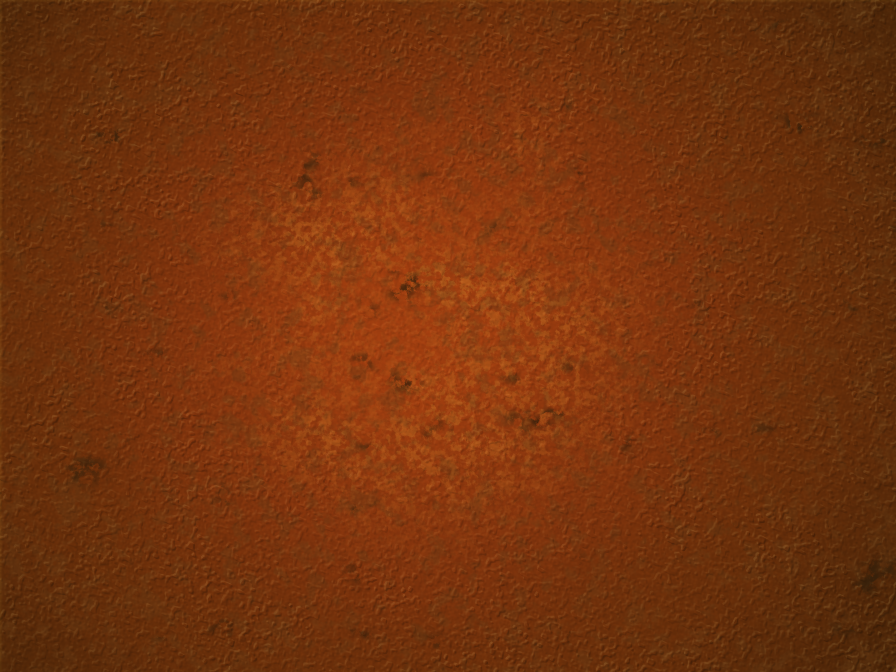
This texture is drawn by a WebGL 1 fragment shader. Its source:

```glsl
precision highp float;
// Rough rust-orange plaster: a warm off-centre glow fades to brown corners.
// Embossed, rotated noise makes sparse olive flecks, finer noise the ochre
// stains, and ragged clusters of dark pits are scattered over the surface.

uniform vec2 u_resolution;

float hash(vec2 p) {
  return fract(sin(dot(p, vec2(127.1, 311.7))) * 43758.545);
}

float noise(vec2 p) {
  vec2 cell = floor(p);
  vec2 f = fract(p);
  f = f * f * (3.0 - 2.0 * f);
  float low = mix(hash(cell), hash(cell + vec2(1.0, 0.0)), f.x);
  float high = mix(hash(cell + vec2(0.0, 1.0)), hash(cell + vec2(1.0)), f.x);
  return mix(low, high, f.y);
}

vec2 turn(vec2 p, float angle) {
  float c = cos(angle);
  float s = sin(angle);
  return vec2(c * p.x - s * p.y, s * p.x + c * p.y);
}

float fbm(vec2 p) {
  float sum = 0.0;
  float gain = 0.5;
  for (int i = 0; i < 5; i++) {
    sum += gain * noise(p);
    p = turn(p, 0.64) * 2.0 + 17.3;
    gain *= 0.5;
  }
  return sum;
}

float blob(vec2 p, vec2 center, vec2 size) {
  vec2 d = (p - center) / size;
  return exp(-dot(d, d));
}

// Small bumps from two crossed noise layers, over grit and coarser lumps.
float surfaceHeight(vec2 p) {
  float mixed = 0.5 * noise(turn(p, 0.6) * 150.0);
  mixed += 0.5 * noise(turn(p, 1.9) * 205.0 + 7.0);
  float bumps = smoothstep(0.46, 0.78, mixed);
  float grit = noise(turn(p, 1.1) * 270.0 + 31.0);
  return 0.8 * bumps + 0.35 * grit + 1.0 * fbm(p * 34.0);
}

// Small random pits, one candidate in each grid cell.
float scatteredPits(vec2 p, float cells) {
  vec2 cell = floor(p * cells);
  vec2 local = fract(p * cells);
  vec2 center = 0.3 + 0.4 * vec2(hash(cell + 3.1), hash(cell + 8.7));
  float present = step(0.72, hash(cell + 15.2));
  return present * blob(local, center, vec2(0.15, 0.09));
}

// The larger worn spots.
float wornSpots(vec2 p) {
  float spots = blob(p, vec2(1.194, 0.818), vec2(0.022, 0.016));
  spots += 0.7 * blob(p, vec2(0.460, 0.731), vec2(0.012, 0.036));
  spots += 0.9 * blob(p, vec2(0.608, 0.575), vec2(0.026, 0.014));
  spots += 0.8 * blob(p, vec2(0.604, 0.436), vec2(0.020, 0.016));
  spots += 0.9 * blob(p, vec2(0.812, 0.380), vec2(0.026, 0.010));
  spots += 0.8 * blob(p, vec2(0.160, 0.795), vec2(0.014, 0.012));
  spots += 0.7 * blob(p, vec2(0.130, 0.300), vec2(0.035, 0.016));
  spots += 0.9 * blob(p, vec2(1.302, 0.146), vec2(0.020, 0.020));
  spots += 0.6 * blob(p, vec2(0.530, 0.149), vec2(0.016, 0.014));
  spots += 0.8 * blob(p, vec2(1.311, 0.795), vec2(0.024, 0.016));
  return spots;
}

// Broad light falling from orange through rust to brown.
vec3 baseColor(vec2 p) {
  vec2 d = (p - vec2(0.625, 0.51)) * vec2(0.92, 1.0);
  float r = length(d) + 0.05 * (fbm(p * 5.0) - 0.5);
  vec3 color = mix(vec3(0.625, 0.24, 0.06), vec3(0.51, 0.20, 0.05),
                   smoothstep(0.05, 0.36, r));
  color = mix(color, vec3(0.415, 0.182, 0.038), smoothstep(0.28, 0.56, r));
  return mix(color, vec3(0.295, 0.145, 0.03), smoothstep(0.50, 0.84, r));
}

// Ochre stains gathered in a broken ring around the redder middle.
float ochreStains(vec2 p) {
  float r = length((p - vec2(0.63, 0.50)) * vec2(0.9, 1.0));
  float ring = 0.8 * exp(-pow((r - 0.14) / 0.13, 2.0));
  ring += 0.5 * blob(p, vec2(0.52, 0.45), vec2(0.08, 0.08));
  ring += 0.5 * blob(p, vec2(0.65, 0.60), vec2(0.10, 0.06));
  ring += 0.4 * blob(p, vec2(0.42, 0.66), vec2(0.09, 0.07));
  ring += 0.35 * blob(p, vec2(0.78, 0.84), vec2(0.12, 0.09));
  float patches = smoothstep(0.34, 0.66, fbm(p * 9.0 + 4.0));
  float speckle = smoothstep(0.38, 0.66, fbm(p * 135.0 + 9.0));
  return ring * (0.3 + 0.7 * patches) * speckle;
}

void main() {
  vec2 uv = gl_FragCoord.xy / u_resolution;
  vec2 p = uv * vec2(4.0 / 3.0, 1.0);
  float outer = smoothstep(0.10, 0.50, length(p - vec2(0.625, 0.51)));

  vec3 color = baseColor(p);
  color = mix(color, vec3(0.70, 0.37, 0.11), min(0.8 * ochreStains(p), 0.7));

  // Olive mottling dulls the rust in small irregular flecks.
  float olive = smoothstep(0.48, 0.70, fbm(turn(p, 0.8) * 55.0 + 3.0));
  color = mix(color, vec3(0.40, 0.235, 0.085), 0.32 * olive);

  // Emboss the grain with light from the upper left, in uneven patches.
  float relief = surfaceHeight(p) - surfaceHeight(p + vec2(-0.0018, 0.0022));
  float crust = smoothstep(0.30, 0.68, fbm(p * 14.0 + 22.0));
  float rough = mix(0.45, 0.8, outer) * (0.6 + 0.45 * crust);
  color += min(max(relief, 0.0), 0.7) * rough * vec3(0.14, 0.15, 0.10);
  color *= 1.0 + 0.38 * max(min(relief, 0.0), -0.8) * rough;
  color *= 0.95 + 0.10 * noise(turn(p, 0.4) * 280.0 + 5.0);

  // Shred the pits into small dark crumbs.
  vec2 warp = 0.03 * (vec2(noise(p * 55.0), noise(p * 55.0 + 40.0)) - 0.5);
  float pits = wornSpots(p + warp) + 0.5 * scatteredPits(p + warp, 10.0);
  pits *= smoothstep(0.40, 0.62, fbm(p * 105.0 + 12.0));
  color = mix(color, vec3(0.18, 0.115, 0.04), min(0.9 * pits, 0.75));

  // Thin raised edge on the left and upper border.
  float rim = 1.0 - smoothstep(0.0, 0.005, min(p.x, 1.0 - p.y));
  color += rim * vec3(0.05, 0.045, 0.015);
  gl_FragColor = vec4(clamp(color, 0.0, 1.0), 1.0);
}
```
